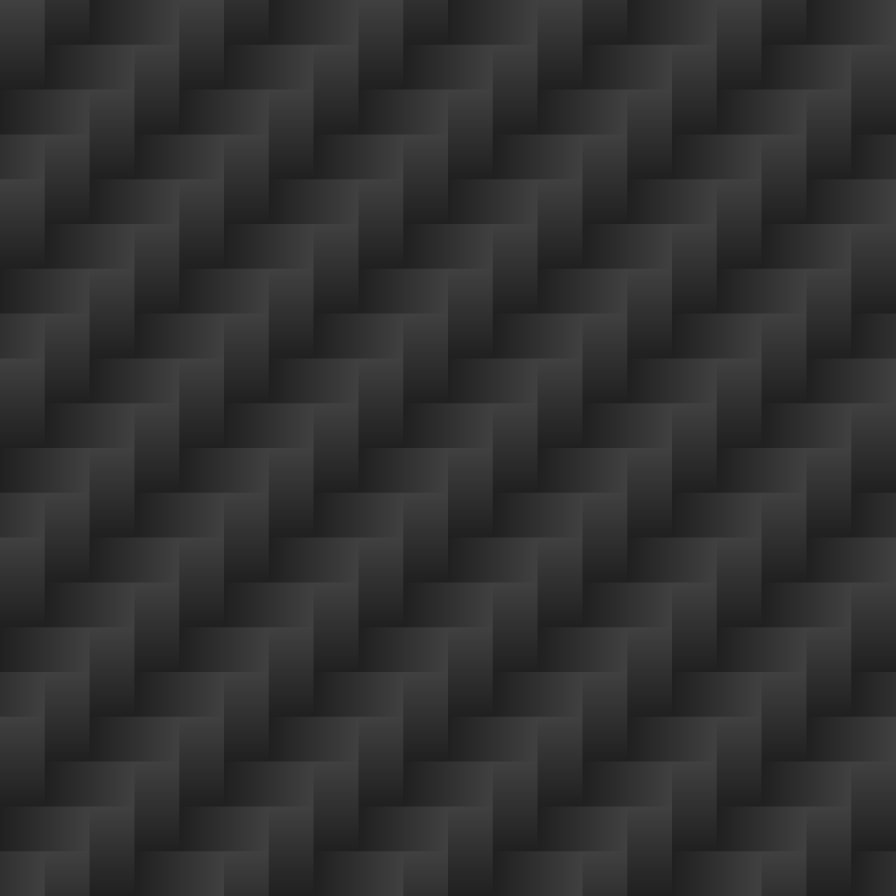
This pattern is drawn by a WebGL 2 fragment shader. Its source:

```glsl
#version 300 es
precision highp float;
// Carbon-fibre 2/2 twill weave: each strand shows over two cells, then dives under two.
// Every row shifts the weave by one cell; each strand is shaded by a linear ramp along
// its length, and a small grid of samples per pixel smooths the edges.

uniform vec2 u_resolution;
out vec4 outColor;

const float REPEATS = 5.0;         // weave repeats across and down
const float CELLS_PER_REPEAT = 4.0;
const float FLOAT_CELLS = 2.0;     // cells a strand spans while on top
const int SAMPLES = 4;             // samples per pixel side

const vec3 STRAND_DARK = vec3(0.125);
const vec3 STRAND_LIGHT = vec3(0.252);

// Position along the visible strand: 0 at its dark end, 1 at its light end.
float strandRamp(vec2 weavePos) {
    vec2 cell = floor(weavePos);
    vec2 local = weavePos - cell;
    float phase = mod(cell.x - cell.y + 1.0, CELLS_PER_REPEAT);

    // Phases 0 and 1 run left to right; phases 2 and 3 run top to bottom.
    float horizontal = (phase + local.x) / FLOAT_CELLS;
    float vertical = (CELLS_PER_REPEAT - 1.0 - phase + local.y) / FLOAT_CELLS;
    return phase < FLOAT_CELLS ? horizontal : vertical;
}

vec3 weaveColor(vec2 uv) {
    float ramp = strandRamp(uv * REPEATS * CELLS_PER_REPEAT);
    return mix(STRAND_DARK, STRAND_LIGHT, ramp);
}

void main() {
    vec2 pixelCorner = floor(gl_FragCoord.xy);
    vec3 sum = vec3(0.0);

    // Average evenly spaced samples inside the pixel.
    for (int y = 0; y < SAMPLES; y++) {
        for (int x = 0; x < SAMPLES; x++) {
            vec2 offset = (vec2(x, y) + 0.5) / float(SAMPLES);
            sum += weaveColor((pixelCorner + offset) / u_resolution);
        }
    }
    outColor = vec4(sum / float(SAMPLES * SAMPLES), 1.0);
}
```
